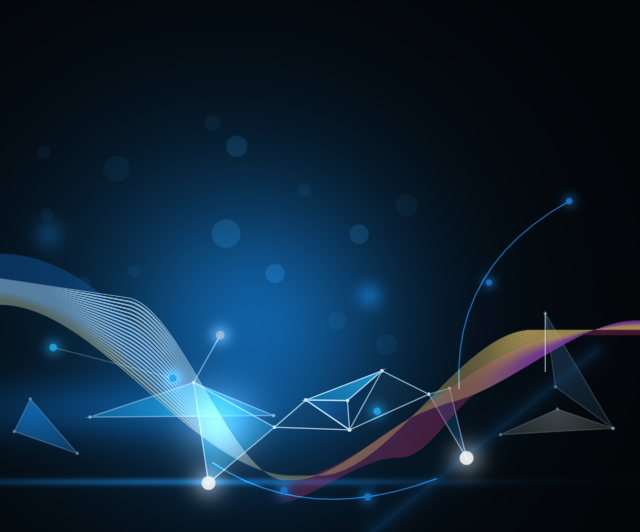
Give the GLSL for this background, as a WebGL 2 fragment shader.

```glsl
#version 300 es
precision highp float;
// Dark blue glow with flowing wire ribbons, a faceted network and soft bokeh.
// Ribbons are contours between two height curves; facets are triangles.
// Units: canvas height = 1, origin at the lower left.
uniform vec2 u_resolution;
out vec4 fragColor;

const vec3 GOLD = vec3(.78, .68, .38), ICE = vec3(.78, .92, 1.);
const vec3 AZURE = vec3(.08, .46, .78), CYAN = vec3(.12, .65, .9);
const vec3 SLATE = vec3(.12, .25, .36), GREY = vec3(.42, .45, .45);
const vec3 MAGENTA = vec3(.65, .18, .42), VIOLET = vec3(.48, .24, .68);

float hash(float n) { return fract(sin(n * 91.7) * 437.5); }
float gauss(vec2 q, vec2 size) { q /= size; return exp(-dot(q, q)); }

// Smooth mask of a signed distance, and a thin line
float cover(float d) { return smoothstep(-1., 1., d * u_resolution.y); }
float stroke(float d) { return 1. - smoothstep(0., .0008 + 1. / u_resolution.y, abs(d)); }
float disc(vec2 p, vec2 c, float r) { return cover(r - length(p - c)); }

float segment(vec2 p, vec2 a, vec2 b) {
  vec2 d = b - a;
  return length(p - a - d * clamp(dot(p - a, d) / dot(d, d), 0., 1.));
}

// Quadratic curve drawn as short chords
float curve(vec2 p, vec2 a, vec2 b, vec2 c) {
  float d = 1.;
  vec2 last = a;
  for (int i = 1; i <= 12; i++) {
    float t = float(i) / 12.;
    vec2 next = mix(mix(a, b, t), mix(b, c, t), t);
    d = min(d, segment(p, last, next));
    last = next;
  }
  return stroke(d);
}

// Line coverage, inside mask and position between two edges
vec3 ribbon(float y, float lo, float hi, float count) {
  float span = hi - lo;
  float t = (y - lo) / (abs(span) < .0005 ? .0005 : span);
  float v = t * count;
  float w = max(fwidth(v), .0001);
  float lines = 1. - smoothstep(.2, 1.1, abs(fract(v - .5) - .5) / w);
  lines = mix(lines, .55, smoothstep(.35, .8, w));
  float inside = cover(min(y - min(lo, hi), max(lo, hi) - y));
  return vec3(lines * inside, inside, clamp(t, 0., 1.));
}

float halfPlane(vec2 p, vec2 a, vec2 b) {
  vec2 d = normalize(b - a);
  return d.x * (p.y - a.y) - d.y * (p.x - a.x);
}

// Translucent triangle, brightest at its first corner, with rim and dots
void facet(inout vec3 col, vec2 p, vec4 ab, vec2 c, vec3 tint, float fill, float rim) {
  vec2 a = ab.xy, b = ab.zw;
  float side = sign(halfPlane(c, a, b));
  float d = min(side * halfPlane(p, a, b), side * halfPlane(p, b, c));
  d = min(d, side * halfPlane(p, c, a));
  float near = length(p - a);
  col = mix(col, tint, fill * mix(1., .4, min(near / length(b - a), 1.)) * cover(d));
  near = min(near, min(length(p - b), length(p - c)));
  col = mix(col, ICE, max(rim * stroke(d), cover(.003 - near) * min(1., rim + .25)));
}

void link(inout vec3 col, vec2 p, vec4 ab, float alpha) {
  col = mix(col, ICE, alpha * stroke(segment(p, ab.xy, ab.zw)));
}

void node(inout vec3 col, vec2 p, vec3 c, vec3 tint) {
  col += tint * .35 * gauss(p - c.xy, vec2(c.z * 2.5));
  col = mix(col, tint, .9 * disc(p, c.xy, c.z));
}

// Backlight, flares and bokeh
vec3 backdrop(vec2 p) {
  vec3 col = vec3(.012, .02, .03);
  col += vec3(.02, .15, .25) * gauss(p - .42, vec2(.42, .4));
  col += vec3(.03, .21, .37) * gauss(p - vec2(.49, .38), vec2(.23));
  col += vec3(.01, .14, .26) * gauss(p - vec2(.2, .23), vec2(.3, .055));
  col += vec3(.04, .23, .38) * gauss(p - vec2(.36, .094), vec2(.42, .007));
  col += AZURE * .2 * exp(-segment(p, vec2(.7, 0), vec2(1.12, .34)) / .014);
  float discs = disc(p, vec2(.425, .561), .027) + disc(p, vec2(.445, .725), .02)
    + disc(p, vec2(.517, .486), .018) + disc(p, vec2(.675, .56), .018);
  for (float i = 1.; i < 12.; i++) {
    vec2 c = vec2(.06 + .78 * hash(i), .33 + .48 * hash(i + 40.));
    discs += .4 * disc(p, c, .008 + .018 * hash(i + 80.));
  }
  col += vec3(.03, .08, .11) * discs;
  col += AZURE * .35 * gauss(p - vec2(.695, .444), vec2(.025));
  return col + AZURE * .25 * gauss(p - vec2(.091, .56), vec2(.028));
}

void main() {
  vec2 p = gl_FragCoord.xy / u_resolution.y;
  float x = p.x;
  vec3 col = backdrop(p);
  // Ribbon edges and the blue veil
  float gold = .427 - .321 * smoothstep(0., .55, x) + .274 * smoothstep(.6, 1., x);
  float silk = .477 - .15 * min(x, .53) - .3 * smoothstep(.24, .53, x);
  silk += .14 * smoothstep(.55, .85, x) + .16 * smoothstep(.8, 1.2, x);
  float veil = cover(min(.523 - 2.1 * x * x - p.y, p.y - gold));
  col = mix(col, vec3(.05, .32, .6), .5 * veil * (1. - smoothstep(.3, .37, x)));
  // Facets, left to right
  facet(col, p, vec4(.057, .25, .145, .148), vec2(.027, .189), AZURE, .75, .2);
  facet(col, p, vec4(.364, .281, .169, .216), vec2(.514, .219), CYAN, .75, .4);
  facet(col, p, vec4(.364, .281, .392, .092), vec2(.516, .197), CYAN, .8, .5);
  facet(col, p, vec4(.718, .303, .575, .248), vec2(.653, .247), CYAN, .9, .75);
  facet(col, p, vec4(.575, .248, .653, .247), vec2(.657, .192), AZURE, .6, .65);
  facet(col, p, vec4(.575, .248, .516, .197), vec2(.657, .192), SLATE, .3, .7);
  facet(col, p, vec4(.718, .303, .806, .259), vec2(.657, .192), SLATE, .3, .6);
  facet(col, p, vec4(.806, .259, .845, .27), vec2(.877, .139), AZURE, .5, .4);
  facet(col, p, vec4(1.025, .411, 1.152, .195), vec2(1.044, .273), SLATE, .65, .15);
  facet(col, p, vec4(1.048, .231, .941, .183), vec2(1.152, .195), GREY, .55, .15);
  // Magenta mesh, then the gold and white ribbon
  float hem = mix(.05 + .09 * smoothstep(.5, .75, x), silk, smoothstep(.75, .9, x));
  vec3 m = ribbon(p.y, hem, .09 + .28 * smoothstep(.5, 1.08, x), 20.);
  col = mix(col, MAGENTA, (m.x * .45 + m.y * .12) * smoothstep(.5, .58, x));
  vec3 r = ribbon(p.y, gold, silk, 20.);
  float right = smoothstep(.84, 1.02, x);
  float white = smoothstep(.1, .6, r.z + x) * (1. - smoothstep(.4, .56, x));
  vec3 tint = mix(mix(GOLD, ICE, white), VIOLET, right * smoothstep(.3, .9, r.z));
  col = mix(col, tint, r.x * .62 + r.y * mix(.06, .4, right));
  col += ICE * .35 * gauss(p - vec2(.41, .2), vec2(.07));
  // Arcs, links and glowing nodes
  col += AZURE * .7 * curve(p, vec2(.863, .27), vec2(.85, .5), vec2(1.07, .622));
  col += AZURE * .7 * curve(p, vec2(.4, .13), vec2(.58, .01), vec2(.82, .1));
  link(col, p, vec4(.364, .281, .414, .37), .5);
  link(col, p, vec4(.1, .347, .325, .289), .2);
  link(col, p, vec4(1.025, .411, 1.025, .302), .6);
  node(col, p, vec3(.392, .092, .013), vec3(.95));
  node(col, p, vec3(.877, .139, .013), vec3(.95));
  node(col, p, vec3(.414, .37, .008), ICE * .8);
  node(col, p, vec3(.1, .347, .007), CYAN);
  node(col, p, vec3(.325, .289, .007), CYAN);
  node(col, p, vec3(.709, .227, .007), CYAN);
  node(col, p, vec3(.919, .469, .006), AZURE);
  node(col, p, vec3(1.07, .622, .006), AZURE);
  node(col, p, vec3(.534, .078, .007), AZURE);
  node(col, p, vec3(.691, .066, .007), AZURE);
  fragColor = vec4(min(col, 1.), 1.);
}
```
